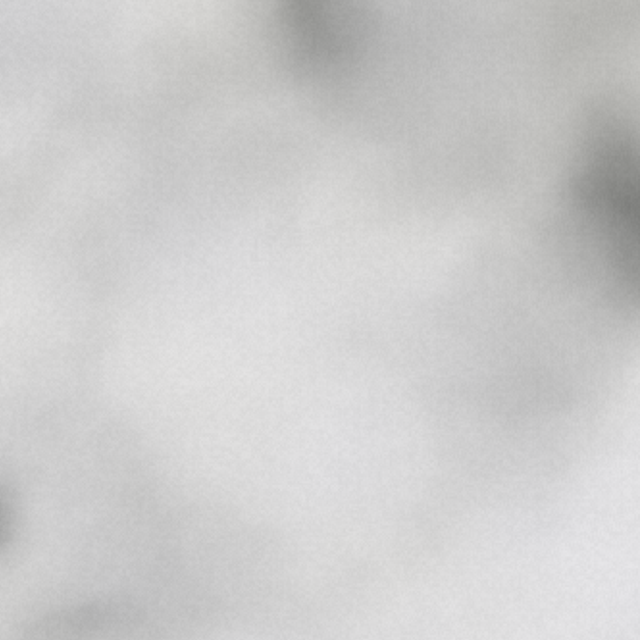
A Shadertoy shader for this texture:

```glsl
#define BASE_TONE 0.844
#define CLOUD_SCALE 3.0
#define CLOUD_CONTRAST 0.24
#define WARP 0.10
#define GRAIN_SCALE 175.0
#define GRAIN_CONTRAST 0.044
#define TINT_STRENGTH 0.022
#define SHADOW_COLOR vec3(0.40, 0.405, 0.40)
#define LIGHT_COLOR vec3(0.885, 0.882, 0.882)

float hash(vec2 p) {
    return fract(sin(dot(p, vec2(127.1, 311.7))) * 43758.5453);
}

float noise(vec2 p) {
    vec2 cell = floor(p), f = fract(p);
    vec2 u = f * f * f * (f * (f * 6.0 - 15.0) + 10.0);
    float low = mix(hash(cell), hash(cell + vec2(1, 0)), u.x);
    float high = mix(hash(cell + vec2(0, 1)), hash(cell + vec2(1, 1)), u.x);
    return mix(low, high, u.y);
}

// Centred fractal noise, turned at each octave to hide the lattice
float fbm(vec2 p) {
    float sum = 0.0, amplitude = 0.5;
    mat2 turn = mat2(0.8, 0.6, -0.6, 0.8);
    for (int i = 0; i < 5; i++) {
        sum += amplitude * (noise(p) - 0.5);
        p = turn * p * 2.03 + 17.3;
        amplitude *= 0.45;
    }
    return sum;
}

// Soft elliptical patch
float patchAt(vec2 p, vec2 center, vec2 radius) {
    vec2 d = (p - center) / radius;
    return exp(-dot(d, d));
}

// Thin places where the dark sky shows through
float hollows(vec2 p) {
    float depth = 0.28 * patchAt(p, vec2(1.01, 0.635), vec2(0.095, 0.125));
    depth += 0.12 * patchAt(p, vec2(0.98, 0.63), vec2(0.22, 0.24));
    depth += 0.19 * patchAt(p, vec2(0.50, 1.00), vec2(0.10, 0.13));
    depth += 0.09 * patchAt(p, vec2(0.72, 0.92), vec2(0.38, 0.23));
    depth += 0.08 * patchAt(p, vec2(0.80, 0.36), vec2(0.19, 0.14));
    depth += 0.11 * patchAt(p, vec2(1.00, 0.97), vec2(0.11, 0.11));
    depth += 0.17 * patchAt(p, vec2(-0.05, 0.19), vec2(0.035, 0.07));
    depth += 0.09 * patchAt(p, vec2(0.12, -0.01), vec2(0.14, 0.06));
    return depth + 0.05 * patchAt(p, vec2(0.42, 0.10), vec2(0.20, 0.14));
}

void mainImage(out vec4 fragColor, in vec2 fragCoord) {
    vec2 uv = fragCoord / iResolution.xy;

    // Billowing vapour, drawn out along the rising diagonal
    vec2 drift = vec2(fbm(uv * 4.0 + 3.7), fbm(uv * 4.0 + 41.2));
    vec2 p = uv + WARP * drift;
    vec2 along = vec2(0.8 * p.x + 0.6 * p.y, 1.25 * (0.8 * p.y - 0.6 * p.x));
    float tone = BASE_TONE + CLOUD_CONTRAST * fbm(along * CLOUD_SCALE + 8.4);
    tone -= hollows(uv + 1.6 * WARP * drift);

    // Bright bank in the lower right
    float bank = smoothstep(-0.06, 0.12, 0.5 * (uv.x - 0.6) + 0.15 - uv.y + 0.25 * drift.x);
    tone += 0.025 * bank;

    // Roll off the highlights, then add a fine paper-like grain
    tone = min(tone, 0.845 + 0.5 * (tone - 0.845));
    float grain = noise(uv * GRAIN_SCALE) + noise(uv.yx * GRAIN_SCALE * 1.9 + 5.0) - 1.0;
    tone += GRAIN_CONTRAST * 0.5 * grain;

    // Colour with faint warm and cool areas
    vec3 color = mix(SHADOW_COLOR, LIGHT_COLOR, (tone - 0.40) / 0.482);
    float warmth = fbm(uv * 3.0 + 60.0) + 0.25 * (uv.x + uv.y - 1.0) - 0.25 * bank;
    color += TINT_STRENGTH * warmth * vec3(0.4, 0.3, -0.9);

    fragColor = vec4(clamp(color, 0.0, 1.0), 1.0);
}
```
